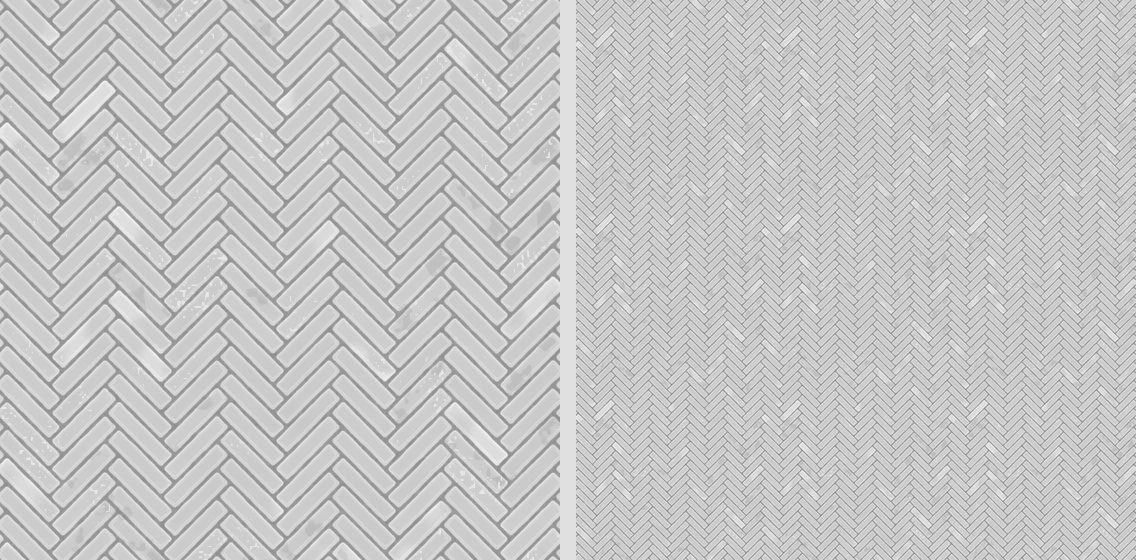
Left, the tile; right, the same tile 3 across and 3 down.
Reproduce this texture procedurally as a WebGL 2 fragment shader.

```glsl
#version 300 es
precision highp float;

uniform vec2 u_resolution;
out vec4 fragColor;

float hash(vec2 p) {
  vec3 q = fract(p.xyx * vec3(0.1031, 0.1030, 0.0973));
  q += dot(q, q.yzx + 33.33);
  return fract((q.x + q.y) * q.z);
}

// Value noise that wraps after `cells` lattice cells across the canvas
float wrapNoise(vec2 uv, float cells) {
  vec2 p = uv * cells;
  vec2 i = floor(p), f = fract(p);
  f = f * f * (3.0 - 2.0 * f);
  vec2 a = mod(i, cells), b = mod(i + 1.0, cells);
  return mix(mix(hash(a), hash(vec2(b.x, a.y)), f.x),
             mix(hash(vec2(a.x, b.y)), hash(b), f.x), f.y);
}

float roundedBox(vec2 p, vec2 halfSize, float radius) {
  vec2 q = abs(p) - halfSize + radius;
  return length(max(q, 0.0)) + min(max(q.x, q.y), 0.0) - radius;
}

// Nearest herringbone brick: distance, position across it, and wrapped id
float herringbone(vec2 uv, out float across, out vec2 id) {
  float nearest = 1.0;
  float column = floor(uv.x * 10.0);
  for (float k = -1.0; k <= 1.0; k++) {
    float c = column + k;
    float odd = mod(c, 2.0);
    float slope = 1.0 - 2.0 * odd;          // even columns fall, odd columns rise
    float dx = uv.x - (c + 0.5) * 0.1;
    float phase = 0.025 * (1.0 - odd);
    float row = round((uv.y + slope * dx - phase) * 20.0);
    float dy = uv.y - phase - row * 0.05;
    vec2 local = vec2(dx - slope * dy, slope * dx + dy) * 0.70711;
    float d = roundedBox(local, vec2(0.0678, 0.0148), 0.0048);
    if (d < nearest) {
      nearest = d;
      across = local.y;
      id = vec2(mod(c, 10.0), mod(row, 20.0));
    }
  }
  return nearest;
}

void main() {
  vec2 uv = gl_FragCoord.xy / u_resolution;
  float pixel = 1.0 / min(u_resolution.x, u_resolution.y);

  float across = 0.0;
  vec2 id = vec2(0.0);
  float d = herringbone(uv, across, id);
  d += (wrapNoise(uv, 70.0) - 0.5) * 0.0012 + (wrapNoise(uv, 190.0) - 0.5) * 0.0006;
  float upper = smoothstep(-0.008, 0.008, across);

  // Mottled grout
  float grain = 0.6 * wrapNoise(uv, 256.0) + 0.4 * wrapNoise(uv, 90.0);
  vec3 grout = vec3(mix(0.55, 0.63, grain));

  // Glazed face with a little variation from brick to brick
  float face = 0.80 + 0.012 * (hash(id + 3.0) - 0.5);
  face += 0.012 * (wrapNoise(uv, 24.0) - 0.5);

  // Light cloudy patches and dark smudges on a few bricks
  float cloud = smoothstep(0.35, 0.8, wrapNoise(uv, 22.0));
  face += 0.06 * cloud * step(0.91, hash(id + 17.0));
  float smudge = 0.7 * wrapNoise(uv, 36.0) + 0.3 * wrapNoise(uv, 110.0);
  face -= 0.055 * smoothstep(0.56, 0.66, smudge) * step(0.88, hash(id + 41.0));

  // Bevel: bright outer rim and a faint inner line, weighted by the light
  float rim = 1.0 - smoothstep(0.0005, 0.0022, abs(d + 0.0014));
  float inner = 1.0 - smoothstep(0.0003, 0.0015, abs(d + 0.0056));
  face += 0.025 * smoothstep(-0.006, -0.004, d);
  face += rim * mix(0.025, 0.07, upper) + inner * mix(0.05, 0.015, upper);

  // Clustered white chips in the glaze
  float wear = smoothstep(0.4, 1.0, hash(id + 73.0));
  float cluster = smoothstep(0.25, 0.85, wrapNoise(uv, 15.0));
  float threshold = mix(0.96, 0.70, wear * cluster);
  float chips = smoothstep(threshold, threshold + 0.1, wrapNoise(uv, 210.0));
  face = mix(face, 0.92, 0.85 * chips);

  float edge = max(pixel, 0.0009);
  float brick = 1.0 - smoothstep(-edge, edge, d);
  fragColor = vec4(mix(grout, vec3(face), brick), 1.0);
}
```
